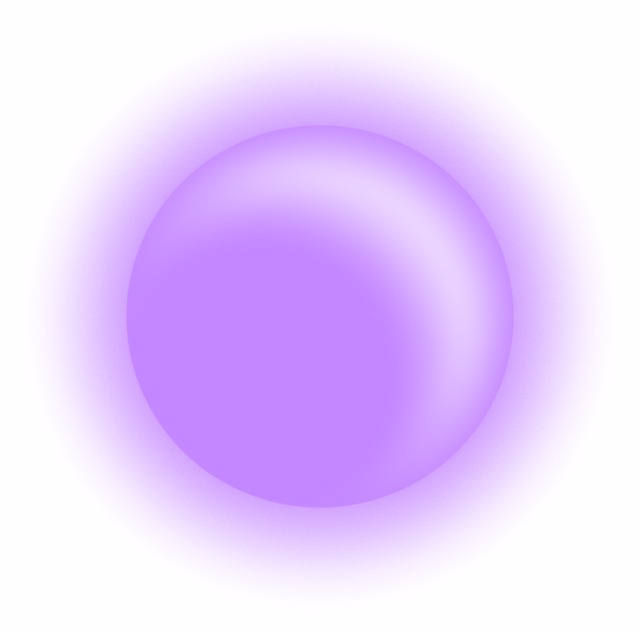
This background is drawn by a Shadertoy shader. Its source:

```glsl
// Glossy violet orb with a crescent highlight and a soft grainy halo on white.

const vec3 WHITE = vec3(1.0, 0.995, 1.0);
const vec3 VIOLET = vec3(0.77, 0.53, 1.0);

const vec2 ORB_CENTER = vec2(0.5, 0.4993);
const float ORB_RADIUS = 0.3025;

float hash(vec2 p) {
    return fract(sin(dot(p, vec2(127.1, 311.7))) * 43758.5453);
}

// 1 inside the inner radius, fading softly to 0 at the outer radius
float softDisc(float dist, float inner, float outer) {
    return 1.0 - smoothstep(inner, outer, dist);
}

// Light left between an offset shadow disc and the dark rim of the orb
float crescent(vec2 p, vec2 shadowOffset) {
    float shadow = softDisc(length(p - shadowOffset), 0.20, 0.362);
    float rimFade = softDisc(length(p), 0.20, 0.33);
    return (1.0 - shadow) * rimFade;
}

// Halo strength, with grain strongest where it is half transparent
float halo(float dist, float grain) {
    float glow = 0.92 * softDisc(dist, 0.24, 0.472);
    return clamp(glow + grain * glow * (1.0 - glow) * 0.16, 0.0, 1.0);
}

void mainImage(out vec4 fragColor, in vec2 fragCoord) {
    vec2 uv = fragCoord / iResolution.xy;
    vec2 p = uv - ORB_CENTER;
    float dist = length(p);
    float pixel = 1.0 / min(iResolution.x, iResolution.y);
    float grain = hash(floor(uv * 512.0)) - 0.5;

    // Halo on the white ground
    vec3 color = mix(WHITE, VIOLET, halo(dist, grain));

    // Orb body with its highlight
    float shine = 0.68 * crescent(p, vec2(-0.096, -0.098));
    vec3 orb = mix(VIOLET, WHITE, shine);
    float orbMask = softDisc(dist, ORB_RADIUS - pixel, ORB_RADIUS + pixel);
    color = mix(color, orb, orbMask);

    fragColor = vec4(color, 1.0);
}
```
